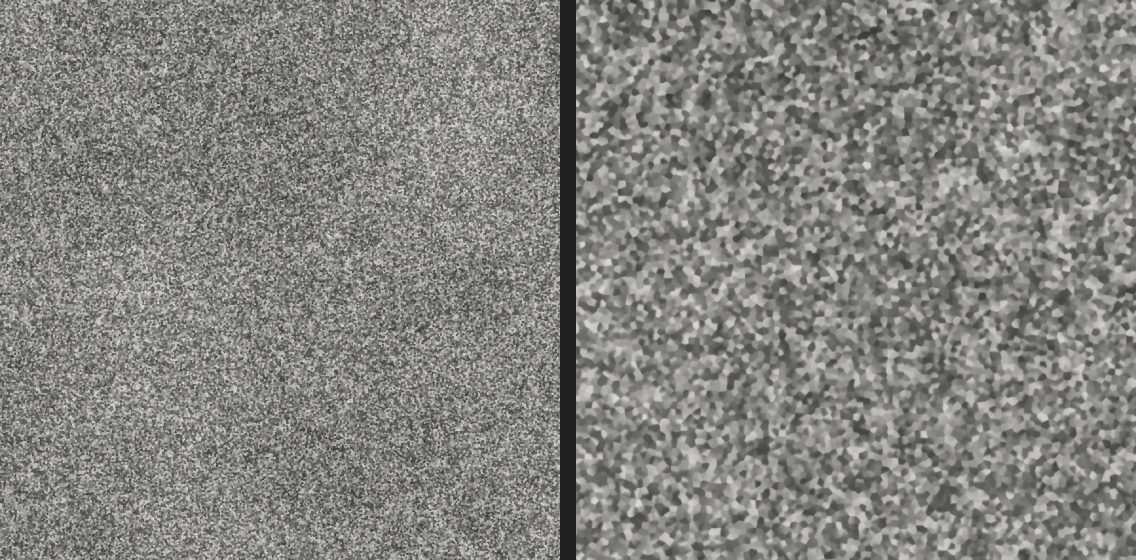
Left: the whole. Right: its middle third, enlarged.
A WebGL 2 fragment shader for this texture:

```glsl
#version 300 es
precision highp float;

#define GRAIN_CELLS 295.0
#define GRAIN_SHARPNESS 6.0
#define GRAIN_SKEW 1.2
#define DARK_TONE 0.31
#define TONE_RANGE 0.48
#define MOTTLE_AMOUNT 0.11
#define THREAD_AMOUNT 0.05
#define CLOUD_AMOUNT 0.05
#define PATCH_AMOUNT 0.03
#define STONE_TINT vec3(1.0, 0.997, 0.982)

uniform vec2 u_resolution;
out vec4 fragColor;

// Integer hash: three random values in 0..1 for a cell and a seed
vec3 hashCell(vec2 cell, int seed) {
    uvec3 h = uvec3(ivec3(ivec2(cell), seed));
    h = h * 1664525u + 1013904223u;
    h.x += h.y * h.z;
    h.y += h.z * h.x;
    h.z += h.x * h.y;
    h ^= h >> 16u;
    h.x += h.y * h.z;
    h.y += h.z * h.x;
    h.z += h.x * h.y;
    return vec3(h >> 8u) / float(1 << 24);
}

// Smooth value noise centred on zero
float valueNoise(vec2 p, int seed) {
    vec2 cell = floor(p);
    vec2 f = fract(p);
    f = f * f * (3.0 - 2.0 * f);
    float low = mix(hashCell(cell, seed).x, hashCell(cell + vec2(1.0, 0.0), seed).x, f.x);
    float high = mix(hashCell(cell + vec2(0.0, 1.0), seed).x, hashCell(cell + 1.0, seed).x, f.x);
    return mix(low, high, f.y) - 0.5;
}

// Scattered grains of random tone, blended softly where they meet
float grains(vec2 p) {
    vec2 home = floor(p);
    float toneSum = 0.0;
    float weightSum = 0.0;
    for (int y = -1; y <= 1; y++) {
        for (int x = -1; x <= 1; x++) {
            vec2 cell = home + vec2(x, y);
            vec3 grain = hashCell(cell, 1);
            vec2 offset = cell + grain.xy - p;
            float weight = exp(-GRAIN_SHARPNESS * dot(offset, offset));
            toneSum += weight * grain.z;
            weightSum += weight;
        }
    }
    return toneSum / weightSum;
}

void main() {
    vec2 uv = gl_FragCoord.xy / min(u_resolution.x, u_resolution.y);

    // Fine grain
    float tone = DARK_TONE + TONE_RANGE * pow(grains(uv * GRAIN_CELLS), GRAIN_SKEW);

    // Small clusters and faint level and upright threads
    tone += MOTTLE_AMOUNT * valueNoise(uv * 95.0, 2);
    tone += THREAD_AMOUNT * valueNoise(uv * vec2(24.0, 170.0), 3);
    tone += THREAD_AMOUNT * valueNoise(uv * vec2(170.0, 24.0), 4);

    // Broad clouds and warped light and dark patches
    tone += CLOUD_AMOUNT * (valueNoise(uv * 6.0, 5) + 0.5 * valueNoise(uv * 14.0, 6));
    vec2 warp = 0.2 * vec2(valueNoise(uv * 3.0, 7), valueNoise(uv * 3.0, 8));
    vec2 wave = sin(6.2832 * (uv + warp));
    tone += PATCH_AMOUNT * wave.x * wave.y;

    fragColor = vec4(clamp(tone * STONE_TINT, 0.0, 1.0), 1.0);
}
```
